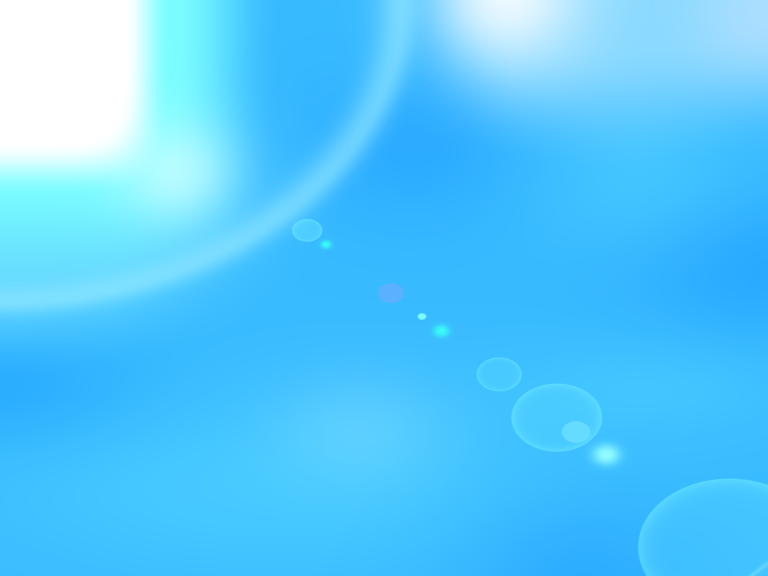
Give the GLSL for this background, as a WebGL 2 fragment shader.

```glsl
#version 300 es
precision highp float;

uniform vec2 u_resolution;
out vec4 fragColor;

// Soft elliptical blob with peak 1 at its centre
float blob(vec2 p, vec2 centre, vec2 size) {
    vec2 q = (p - centre) / size;
    return exp(-dot(q, q));
}

// Lens parts lie on the falling diagonal, placed by t
float axisDistance(vec2 p, float t) {
    return length(p - vec2(t, 1.0 - t));
}

float disc(float d, float radius, float edge) {
    return 1.0 - smoothstep(radius - edge, radius + edge, d);
}

vec3 sky(vec2 p) {
    vec3 c = vec3(0.22, 0.73, 1.0);
    // Deep blue hollows
    c -= vec3(0.05, 0.06, 0.0) * blob(p, vec2(0.54, 0.75), vec2(0.14, 0.13));
    c -= vec3(0.06, 0.07, 0.0) * blob(p, vec2(0.99, 0.54), vec2(0.18, 0.13));
    c -= vec3(0.06, 0.06, 0.0) * blob(p, vec2(0.0, 0.32), vec2(0.18, 0.10));
    c -= vec3(0.05, 0.06, 0.0) * blob(p, vec2(0.75, 0.0), vec2(0.16, 0.15));
    // Pale drifting light
    c += vec3(0.06, 0.06, 0.0) * blob(p, vec2(0.36, 0.16), vec2(0.40, 0.17));
    c += vec3(0.10, 0.04, 0.0) * blob(p, vec2(0.47, 0.26), vec2(0.11, 0.10));
    c += vec3(0.05, 0.05, 0.0) * blob(p, vec2(0.84, 0.68), vec2(0.14, 0.14));
    c += vec3(0.04, 0.04, 0.0) * blob(p, vec2(0.86, 0.33), vec2(0.20, 0.09));
    // Cloud along the upper right
    float cloudBase = 0.84 - 0.05 * sin((p.x - 0.58) * 7.5);
    float cloud = smoothstep(0.52, 0.68, p.x) * smoothstep(cloudBase - 0.10, cloudBase + 0.13, p.y);
    c = mix(c, vec3(0.56, 0.86, 1.0), 0.9 * cloud);
    c = mix(c, vec3(0.97, 0.99, 1.0), 0.9 * blob(p, vec2(0.66, 1.01), vec2(0.10, 0.12)));
    c = mix(c, vec3(0.73, 0.88, 1.0), 0.7 * blob(p, vec2(1.0, 0.98), vec2(0.10, 0.13)));
    return c;
}

vec3 sunGlow(vec3 c, vec2 p) {
    vec2 v = vec2(p.x, 1.0 - p.y);
    float r = length(v);
    // Halo inside and just beyond the ring
    float halo = (1.0 - smoothstep(0.45, 0.66, r)) * smoothstep(0.12, 0.48, v.y) * (1.0 - smoothstep(0.12, 0.46, v.x));
    c = mix(c, vec3(0.43, 0.88, 1.0), 0.85 * halo);
    // Cyan skirt around a squarish white core
    vec2 w = pow(v / vec2(0.31, 0.43), vec2(4.0));
    float skirt = pow(w.x + w.y, 0.25);
    c = mix(c, vec3(0.48, 0.99, 1.0), 1.0 - smoothstep(0.72, 1.18, skirt));
    c = mix(c, vec3(0.80, 1.0, 1.0), 0.75 * blob(v, vec2(0.23, 0.30), vec2(0.075, 0.09)));
    vec2 k = pow(v / vec2(0.175, 0.268), vec2(6.0));
    float core = pow(k.x + k.y, 1.0 / 6.0);
    c = mix(c, vec3(1.0), 1.0 - smoothstep(0.92, 1.27, core));
    // Wide pale ring
    float band = r - 0.523;
    float ring = exp(-pow(band / (band < 0.0 ? 0.030 : 0.022), 2.0));
    return mix(c, vec3(0.60, 0.92, 1.0), 0.58 * ring);
}

vec3 lensFlare(vec3 c, vec2 p) {
    float pixel = 0.8 / u_resolution.y;
    // Bubbles with bright rims: position, radius
    vec2 bubbles[4] = vec2[4](vec2(0.400, 0.0195), vec2(0.650, 0.0293), vec2(0.725, 0.059), vec2(0.950, 0.119));
    for (int i = 0; i < 4; i++) {
        float radius = bubbles[i].y;
        float d = axisDistance(p, bubbles[i].x);
        float rim = pow(min(d / radius, 1.0), 9.0);
        float strength = (i == 0 ? 0.32 : 0.17) + 0.36 * rim;
        c = mix(c, vec3(0.47, 0.96, 1.0), strength * disc(d, radius, pixel));
    }
    // Flat discs
    c = mix(c, vec3(0.40, 0.68, 1.0), 0.75 * disc(axisDistance(p, 0.509), 0.017, pixel));
    c = mix(c, vec3(0.50, 1.0, 0.98), 0.95 * disc(axisDistance(p, 0.5495), 0.0055, pixel));
    c = mix(c, vec3(0.50, 0.93, 1.0), 0.50 * disc(axisDistance(p, 0.750), 0.0185, pixel));
    // Soft sparks: position, radius
    vec2 sparks[3] = vec2[3](vec2(0.4245, 0.007), vec2(0.5745, 0.0105), vec2(0.7895, 0.018));
    for (int i = 0; i < 3; i++) {
        float d = axisDistance(p, sparks[i].x) / sparks[i].y;
        vec3 tint = i == 2 ? vec3(0.58, 1.0, 1.0) : vec3(0.22, 1.0, 0.96);
        c = mix(c, tint, 0.95 * exp(-pow(d, 2.5)));
    }
    // Faint streak across the lower right corner
    float streak = exp(-pow((p.x - p.y - 0.978) / 0.005, 2.0));
    return mix(c, vec3(0.55, 0.92, 1.0), 0.4 * streak);
}

void main() {
    vec2 p = gl_FragCoord.xy / u_resolution;
    vec3 c = lensFlare(sunGlow(sky(p), p), p);
    fragColor = vec4(clamp(c, 0.0, 1.0), 1.0);
}
```
